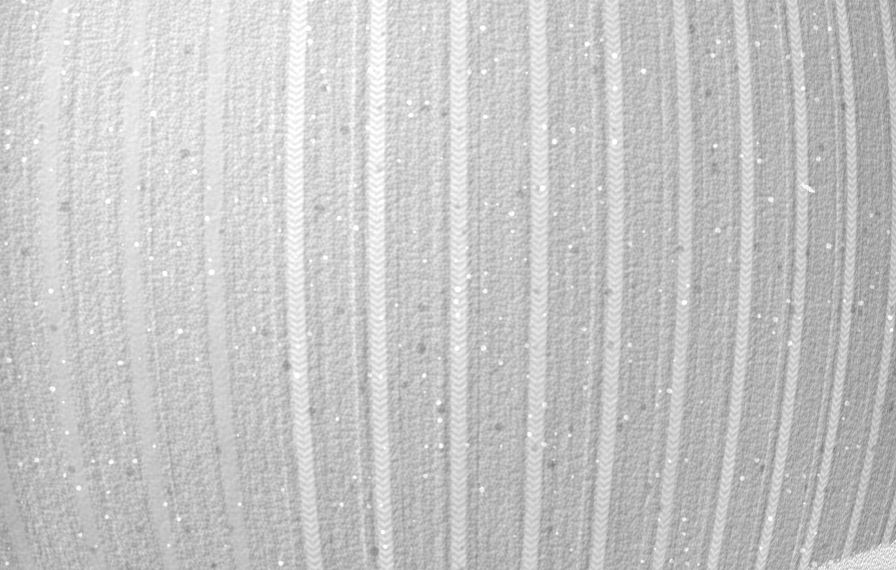
Write a Shadertoy shader that draws this texture.

```glsl
#define PERIOD 0.0915      // stripe spacing at the centre line
#define CENTRE 0.512       // x of the straight stripe
#define BARREL 0.28        // how strongly stripes bow with height
#define SQUEEZE 1.3        // crowding of stripes to the right
#define STITCHES 80.0      // chevrons over the height
#define GRAIN 0.17         // relief of the rough ground
#define BAND_GAIN 0.12     // brightness of the woven bands
#define FLECKS 62.0        // fleck cells across

const float TAU = 6.2832;

vec2 hash2(vec2 p) {
    vec2 s = vec2(dot(p, vec2(12.99, 78.23)), dot(p, vec2(39.35, 11.14)));
    return fract(sin(s) * 4375.5);
}

// Cellular noise: distance to the nearest jittered point
float cellular(vec2 p) {
    vec2 cell = floor(p), f = fract(p);
    float nearest = 2.0;
    for (int j = -1; j <= 1; j++)
        for (int i = -1; i <= 1; i++) {
            vec2 o = vec2(i, j);
            vec2 r = o + hash2(cell + o) - f;
            nearest = min(nearest, dot(r, r));
        }
    return sqrt(nearest);
}

// Relief lit from the upper left
float emboss(vec2 p) {
    return cellular(p + vec2(-0.22, 0.25)) - cellular(p + vec2(0.22, -0.25));
}

// Soft line of given half width
float line(float d, float halfWidth) {
    return exp(-d * d / (halfWidth * halfWidth));
}

float segment(vec2 p, vec2 a, vec2 b) {
    vec2 ab = b - a;
    return length(p - a - ab * clamp(dot(p - a, ab) / dot(ab, ab), 0.0, 1.0));
}

// Scattered round spots, one at most in each cell
float spots(vec2 p, float chance, float radius, float px) {
    vec2 id = floor(p), rnd = hash2(id + 7.0);
    vec2 c = 0.3 + 0.4 * hash2(id + 31.0);
    float r = radius * (0.5 + rnd.y);
    return step(rnd.x, chance) * (1.0 - smoothstep(r - px, r + px, length(fract(p) - c)));
}

void mainImage(out vec4 fragColor, in vec2 fragCoord) {
    vec2 p = fragCoord / iResolution.x;
    float v = fragCoord.y / iResolution.y;
    float px = 1.0 / iResolution.x;

    // Bowed stripe coordinate: whole numbers lie on band centres
    float x = (p.x - CENTRE) / (1.0 - BARREL * (v - 0.67) * (v - 0.67));
    float right = max(x, 0.0);
    float u = x / PERIOD * (1.0 + SQUEEZE * right * right);
    float id = round(u), d = u - id;
    float rnd = hash2(vec2(id, 3.0)).x;
    float strength = mix(0.25, 0.8 + 0.4 * rnd, smoothstep(-2.6, -2.2, u));

    // Broad light falling from the upper left
    vec2 q = (p - vec2(0.2, 0.62)) * vec2(2.0, 2.1);
    float tone = 0.685 + 0.2 * exp(-dot(q, q));
    tone -= 0.06 * smoothstep(0.85, 1.05, p.x) + 0.05 * smoothstep(0.06, 0.0, p.x);

    // Rough ground at two scales, with slow blotches
    vec2 ground = vec2(u * PERIOD, p.y);
    float fine = emboss(ground * vec2(210.0, 240.0));
    float coarse = emboss(ground * vec2(95.0, 130.0));
    float blotch = cellular(ground * vec2(28.0, 16.0));
    float band = 1.0 - smoothstep(0.07, 0.125, abs(d));
    tone += GRAIN * (0.55 * fine + 0.45 * coarse) * (1.0 - 0.6 * band);
    tone += 0.03 * (0.45 - blotch);

    // Fine ribs running along the stripes
    float ribs = sin(u * 23.0 + 1.0) + sin(u * 41.0 + 2.0 * sin(u * 1.7)) + sin(u * 71.0);
    tone += 0.011 * ribs * (1.0 - band);

    // Chevron weave, strong on bands and faint between them
    float weave = sin(TAU * (v * STITCHES - 7.0 * abs(d)));
    float twill = sin(TAU * (v * STITCHES + 1.2 * sin(u * 19.0)));
    float visible = 1.0 - smoothstep(0.25, 0.5, STITCHES / iResolution.y);
    tone += band * strength * (BAND_GAIN + 0.045 * weave * visible);
    tone += 0.014 * twill * visible * (1.0 - band);

    // Thin bright cord and dark worn grooves beside each band
    float wear = 0.5 + 0.5 * sin(v * 31.0 + id * 2.3 + 2.0 * sin(v * 13.0 + id));
    tone += strength * 0.085 * line(d + 0.3, 0.032) * (0.6 + 0.4 * rnd);
    tone -= strength * 0.075 * line(d + 0.16, 0.03) * (0.5 + 0.5 * wear);
    tone -= strength * 0.06 * line(d - 0.15, 0.035) * (0.5 + 0.5 * weave * visible);
    tone -= 0.055 * line(d - 0.25, 0.018) * (0.4 + 0.6 * wear);

    // Bright flecks and dark pits
    tone += 0.2 * spots(p * FLECKS, 0.14, 0.13, px * FLECKS);
    tone -= 0.11 * spots(ground * 45.0 + 0.4, 0.07, 0.17, px * 90.0);

    // Single chip and pale frayed corner
    float chip = segment(p, vec2(0.896, 0.43), vec2(0.907, 0.423)) + 0.002 * fine;
    tone = mix(tone, 0.97, 1.0 - smoothstep(0.002 - px, 0.002 + px, chip));
    float fray = p.y - 0.34 * (p.x - 0.905) + 0.008 * coarse;
    tone = mix(tone, 0.86 + 0.2 * fine, 1.0 - smoothstep(-0.003, 0.003, fray));

    fragColor = vec4(vec3(clamp(tone, 0.0, 1.0)), 1.0);
}
```
